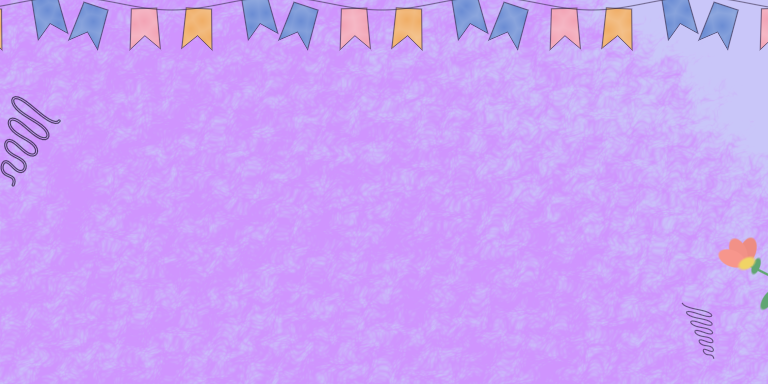
Give the GLSL for this background, as a WebGL 2 fragment shader.

```glsl
#version 300 es
precision highp float;
// Lilac crayon paper with a bunting along the top, two ink springs and a small flower.
uniform vec2 u_resolution;
out vec4 fragColor;

const float TAU = 6.2831853;
const vec3 LILAC = vec3(0.81, 0.58, 0.995);
const vec3 PALE = vec3(0.79, 0.775, 0.975);
const vec3 INK = vec3(0.17, 0.13, 0.25);
const vec3 PINK = vec3(0.95, 0.64, 0.71);
const vec3 ORANGE = vec3(0.94, 0.68, 0.40);
const vec3 BLUE = vec3(0.42, 0.55, 0.83);
const vec3 CORAL = vec3(0.95, 0.57, 0.53);
const vec3 YELLOW = vec3(0.94, 0.83, 0.40);
const vec3 GREEN = vec3(0.38, 0.65, 0.45);

vec2 hash2(vec2 p) {
  return fract(sin(vec2(dot(p, vec2(127.1, 311.7)), dot(p, vec2(269.5, 183.3)))) * 43758.5);
}

vec2 rotate(vec2 p, float a) {
  return vec2(cos(a) * p.x + sin(a) * p.y, cos(a) * p.y - sin(a) * p.x);
}

// Distance to the nearest jittered cell point
float cellular(vec2 p) {
  float nearest = 2.0;
  for (int j = -1; j <= 1; j++)
    for (int i = -1; i <= 1; i++) {
      vec2 cell = floor(p) + vec2(i, j);
      nearest = min(nearest, length(cell + hash2(cell) - p));
    }
  return nearest;
}

// Broad uneven pressure from layered sines
float pressure(vec2 p) {
  return 0.45 * sin(p.x * 5.0 + 2.0 * sin(p.y * 4.0 + 1.0))
       + 0.35 * sin(p.y * 13.0 + 2.0 * sin(p.x * 7.0))
       + 0.30 * sin(p.x * 17.0 - p.y * 11.0 + sin(p.y * 23.0));
}

// Soft clumps of fine grain, thinning to bare paper at the upper right
vec3 crayonPaper(vec2 p) {
  vec2 q = rotate(p, 0.6);
  vec2 warped = q + 0.006 * sin(q.yx * vec2(83.0, 67.0) + 2.0 * sin(q * 41.0));
  float clump = 1.0 - cellular(warped * vec2(11.0, 19.0));
  float grain = 1.0 - cellular(warped * vec2(34.0, 50.0));
  float speck = 1.0 - cellular(warped * vec2(85.0, 110.0) + 7.0);
  float chalk = 0.38 * clump + 0.32 * grain + 0.30 * speck;
  float side = dot(p - vec2(1.78, 0.78), vec2(0.71, 0.70)) + 0.03 * pressure(q * vec2(1.0, 4.0));
  float bare = 0.17 * smoothstep(-0.75, 0.0, side) + 0.65 * smoothstep(-0.08, 0.14, side);
  float pale = smoothstep(-0.20, 0.54, chalk - 0.575 + 0.05 * pressure(q) + bare);
  return mix(LILAC, PALE, pale);
}

float cover(float d, float blur) {
  return 1.0 - smoothstep(-blur, blur, d);
}

float segment(vec2 p, vec2 a, vec2 b) {
  vec2 ab = b - a;
  return length(p - a - ab * clamp(dot(p - a, ab) / dot(ab, ab), 0.0, 1.0));
}

float ellipse(vec2 p, vec2 radii, float angle) {
  return (length(rotate(p, angle) / radii) - 1.0) * min(radii.x, radii.y);
}

// Swallow-tailed pennant hanging from its top centre
float pennant(vec2 p, float lean, float halfWidth, float drop) {
  vec2 q = rotate(p, lean);
  float tail = -q.y - drop + 0.032 * (1.0 - abs(q.x) / halfWidth);
  return max(max(abs(q.x) - halfWidth - 0.06 * (-q.y - 0.05), q.y), tail);
}

// Meandering stroke with round bends that swings while moving from a to b
float spring(vec2 p, vec2 a, vec2 b, vec2 swing, float turns) {
  float d = 9.0;
  vec2 last = a + swing;
  for (int i = 1; i <= 110; i++) {
    float t = float(i) / 110.0;
    float phase = TAU * turns * t;
    float along = t + 0.13 * sin(2.0 * phase) / turns;
    vec2 next = mix(a, b, along) + swing * (1.0 - 0.72 * t) * cos(phase);
    d = min(d, segment(p, last, next));
    last = next;
  }
  return d;
}

vec3 addBunting(vec3 color, vec2 p, float blur) {
  float period = 0.547;
  float x = mod(p.x - 0.307, period);
  vec4 place = vec4(0.068, 0.211, 0.355, 0.490);
  vec4 top = vec4(0.978, 0.978, 1.008, 0.984);
  vec4 lean = vec4(0.03, -0.05, 0.22, -0.32);
  float wash = cellular(p * 24.0);
  for (int i = 0; i < 4; i++) {
    float d = pennant(vec2(x, p.y) - vec2(place[i], top[i]), lean[i], 0.036, 0.103);
    vec3 dye = i == 0 ? PINK : i == 1 ? ORANGE : BLUE;
    color = mix(color, mix(dye, vec3(1.0), 0.26 * wash), cover(d, blur));
    color = mix(color, INK, 0.70 * cover(abs(d) - 0.0012, blur));
  }
  float cord = 0.991 - 0.017 * cos(TAU * (x - 0.141) / period);
  return mix(color, INK, 0.6 * cover(abs(p.y - cord) - 0.0013, blur));
}

vec3 addFlower(vec3 color, vec2 p, float blur) {
  float stem = segment(p, vec2(0.02, -0.02), vec2(0.09, -0.055)) - 0.003;
  float leaf = min(ellipse(p - vec2(0.075, -0.112), vec2(0.030, 0.013), 1.0),
                   ellipse(p - vec2(0.044, -0.025), vec2(0.022, 0.010), 1.2));
  color = mix(color, GREEN, cover(min(stem, leaf), blur));
  for (int i = 0; i < 3; i++) {
    float angle = 1.25 + 0.75 * float(i);
    vec2 petal = vec2(0.012, -0.018) + 0.034 * vec2(cos(angle), sin(angle));
    color = mix(color, CORAL + 0.02 * float(i - 1), cover(ellipse(p - petal, vec2(0.036, 0.021), angle), blur));
  }
  return mix(color, YELLOW, cover(ellipse(p - vec2(0.020, -0.018), vec2(0.023, 0.014), 0.5), blur * 2.0));
}

void main() {
  vec2 p = gl_FragCoord.xy / u_resolution.y;
  p.x += 1.0 - 0.5 * u_resolution.x / u_resolution.y;
  float blur = 0.8 / u_resolution.y;
  vec3 color = crayonPaper(p);
  // Ink springs at the left and lower right
  float big = spring(p, vec2(0.096, 0.727), vec2(0.018, 0.530), vec2(0.058, -0.042), 4.0);
  float small = spring(p, vec2(1.815, 0.200), vec2(1.848, 0.070), vec2(-0.038, 0.010), 5.5);
  color = mix(color, INK, 0.85 * cover(abs(big - 0.0025) - 0.0014, blur));
  color = mix(color, INK, 0.75 * cover(small - 0.0012, blur));
  color = addFlower(color, p - vec2(1.925, 0.332), blur);
  color = addBunting(color, p, blur);
  fragColor = vec4(color, 1.0);
}
```
